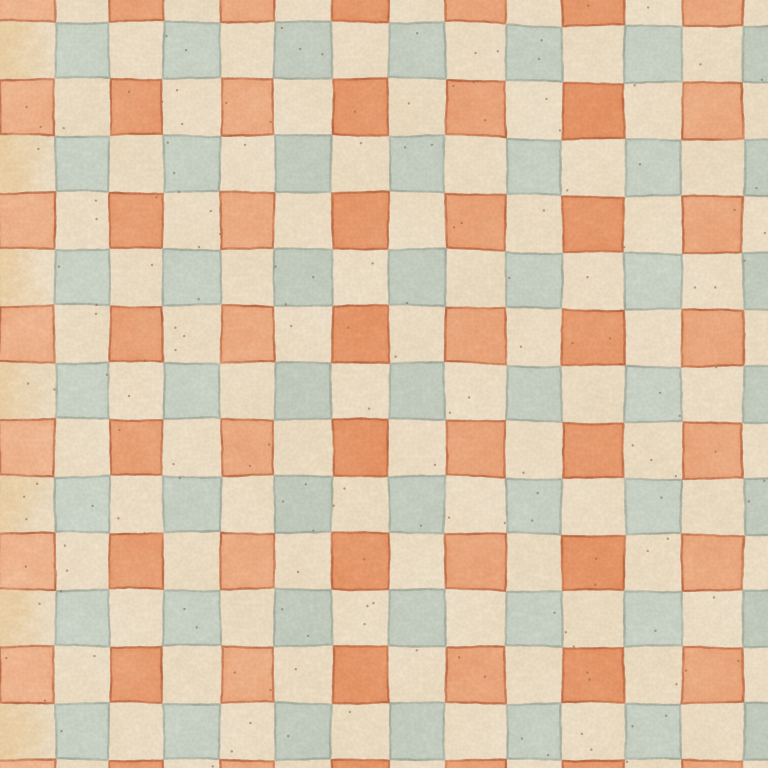
Write a three.js fragment shader that draws this pattern.

```glsl
// Hand-painted gingham of orange and pale blue watercolour squares on aged cream paper.
varying vec2 vUv;

float hash(vec2 p) {
  return fract(sin(dot(p, vec2(127.1, 311.7))) * 4375.85);
}

// Cellular noise: distance to the nearest point, and that point's random id.
vec2 cellular(vec2 p) {
  vec2 cell = floor(p);
  vec2 nearest = vec2(9.0, 0.0);
  for (int j = -1; j <= 1; j++) {
    for (int i = -1; i <= 1; i++) {
      vec2 c = cell + vec2(float(i), float(j));
      vec2 point = c + vec2(hash(c), hash(c + 37.2));
      float d = distance(p, point);
      if (d < nearest.x) nearest = vec2(d, hash(c + 71.9));
    }
  }
  return nearest;
}

// Layered, rotated sines, roughly -1 to 1.
float blotches(vec2 p) {
  float sum = 0.0;
  float amp = 0.6;
  for (int i = 0; i < 5; i++) {
    sum += amp * sin(p.x + 1.3 * sin(p.y * 0.7)) * sin(p.y + 0.8);
    p = mat2(1.5, 1.2, -1.2, 1.5) * p + 2.7;
    amp *= 0.62;
  }
  return sum;
}

// Uneven hand-ruled grid, one unit per square.
vec2 handGrid(vec2 uv) {
  vec2 g = vec2(13.44, 13.53) * uv + vec2(0.0, 0.855);
  g.x += 0.2 * sin(3.25 * uv.x) + 0.025 * sin(g.x * 2.6 + 1.0);
  g.y += 0.07 * smoothstep(0.55, 0.75, uv.x) * smoothstep(0.0, 0.6, uv.y);
  vec2 slow = 0.016 * sin(g.yx * vec2(1.9, 2.3) + 3.0 * floor(g + 0.5));
  vec2 rough = vec2(blotches(g * 7.0), blotches(g.yx * 7.0 + 9.0));
  return g + slow + 0.011 * rough;
}

void main() {
  vec2 grid = handGrid(vUv);
  vec2 cell = floor(grid);
  vec2 parity = mod(cell, 2.0);
  vec2 toEdge = 0.5 - abs(fract(grid) - 0.5);

  // Signed distance to the painted squares, positive inside.
  float painted = 1.0 - abs(parity.x - parity.y);
  float dist = min(toEdge.x, toEdge.y) * (2.0 * painted - 1.0);
  float isBlue = toEdge.x < toEdge.y ? parity.y : parity.x;

  float wash = blotches(grid * 2.6);
  float stain = blotches(vUv * 15.0 + 4.0);
  float grain = cellular(vUv * 190.0).x - 0.5;
  float fibre = blotches(vUv * vec2(130.0, 190.0));

  // Paper, yellowed along the left side.
  vec3 paper = vec3(0.917, 0.857, 0.757) - vec3(0.008, 0.012, 0.02) * stain;
  float aged = smoothstep(0.075, 0.0, vUv.x + 0.016 * wash + 0.008 * fibre);
  paper = mix(paper, vec3(0.91, 0.79, 0.61), 0.75 * aged);

  // Pigment density varies by column, slightly by square, and pools at the rim.
  float tone = 0.5 * (hash(vec2(cell.x, 3.0)) - 0.5) + 0.12 * (hash(cell) - 0.5);
  tone -= 0.2 * step(cell.x, 0.5);
  tone += 0.11 * wash + 0.12 * smoothstep(0.12, 0.0, dist);
  vec3 pigment = mix(vec3(0.905, 0.625, 0.455), vec3(0.775, 0.805, 0.755), isBlue);
  pigment = pow(pigment, vec3(1.0 + tone * mix(0.65, 0.45, isBlue)));
  vec3 color = mix(paper, pigment, smoothstep(-0.018, 0.018, dist));

  // Thin, broken outline around each painted square.
  float pressure = 0.62 + 0.3 * blotches(grid * 4.0 + 6.0);
  float outline = smoothstep(0.034, 0.006, abs(dist - 0.012));
  vec3 ink = mix(vec3(0.7, 0.38, 0.25), vec3(0.62, 0.64, 0.58), isBlue);
  color = mix(color, ink, outline * clamp(pressure, 0.2, 0.9));

  // Paper tooth and scattered specks.
  color += 0.04 * grain + 0.012 * fibre;
  vec2 speck = cellular(vUv * 42.0);
  float dot1 = smoothstep(0.1, 0.03, speck.x) * step(0.9, speck.y);
  color = mix(color, vec3(0.55, 0.4, 0.28), 0.55 * dot1);

  gl_FragColor = vec4(color, 1.0);
}
```
